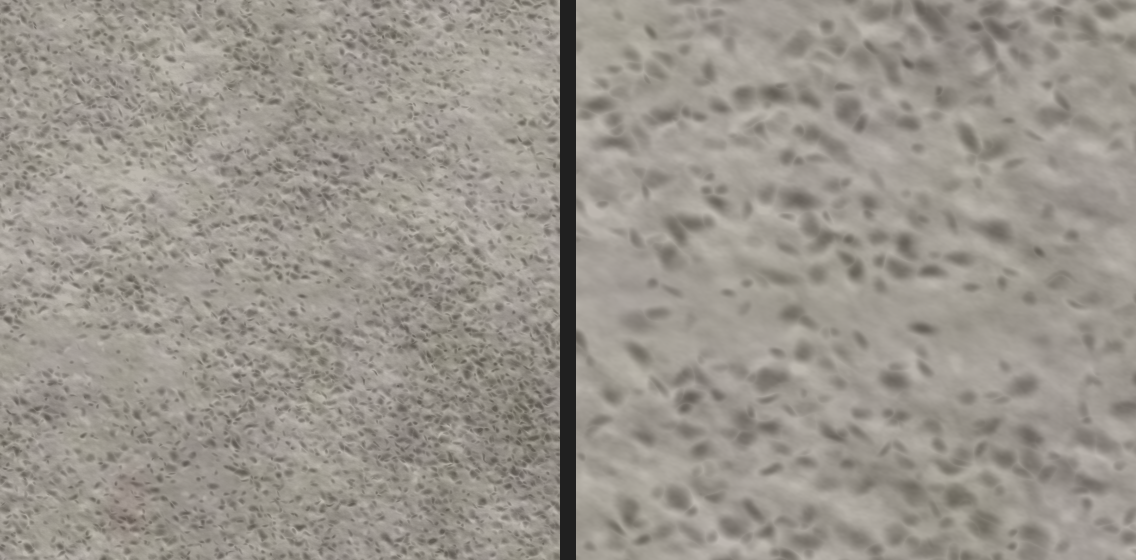
Left: the whole. Right: its middle third, enlarged.
A Shadertoy shader for this texture:

```glsl
const vec3 DARK_PIT = vec3(0.380, 0.360, 0.330);
const vec3 PALE_CEMENT = vec3(0.740, 0.720, 0.688);
const vec3 OLIVE_TINT = vec3(-0.002, 0.004, -0.014);
const vec3 ROSE_TINT = vec3(0.010, -0.008, -0.008);

vec3 hash3(vec2 cell, float seed) {
    vec3 h = fract(vec3(cell.xyx + seed * 17.3) * vec3(0.1031, 0.1030, 0.0973));
    h += dot(h, h.yxz + 33.33);
    return fract((h.xxy + h.yzz) * h.zyx);
}

vec2 rotate(vec2 p, float angle) {
    float c = cos(angle), s = sin(angle);
    return vec2(c * p.x + s * p.y, c * p.y - s * p.x);
}

// Smooth value noise, range 0 to 1
float noise(vec2 p, float seed) {
    vec2 i = floor(p), f = fract(p);
    f = f * f * (3.0 - 2.0 * f);
    float low = mix(hash3(i, seed).x, hash3(i + vec2(1, 0), seed).x, f.x);
    float high = mix(hash3(i + vec2(0, 1), seed).x, hash3(i + vec2(1, 1), seed).x, f.x);
    return mix(low, high, f.y);
}

float fbm(vec2 p, float seed) {
    float sum = 0.0, weight = 0.53;
    for (int i = 0; i < 4; i++) {
        sum += weight * noise(p, seed + float(i));
        p = rotate(p, 0.7) * 2.03;
        weight *= 0.5;
    }
    return sum;
}

// Cellular grains: one soft tilted ellipse per occupied cell
float grains(vec2 uv, float scale, float density, float tilt, float seed) {
    vec2 p = uv * scale;
    vec2 home = floor(p);
    float cover = 0.0;
    for (int y = -1; y <= 1; y++) {
        for (int x = -1; x <= 1; x++) {
            vec2 cell = home + vec2(x, y);
            vec3 place = hash3(cell, seed);
            vec3 shape = hash3(cell, seed + 5.0);
            vec2 d = rotate(p - cell - place.xy, tilt + (shape.x - 0.5) * 1.7);
            vec2 radii = vec2(mix(0.45, 0.90, shape.y), mix(0.32, 0.54, shape.z));
            float present = smoothstep(-0.08, 0.08, density - place.z);
            float depth = mix(0.45, 1.0, fract(shape.x * 7.0 + shape.z));
            cover = max(cover, present * depth * smoothstep(1.0, 0.1, length(d / radii)));
        }
    }
    return cover;
}

// Soft tilted ellipse for trowelled patches and stains
float patchMask(vec2 uv, vec2 center, vec2 radii, float tilt) {
    return smoothstep(1.2, 0.3, length(rotate(uv - center, tilt) / radii));
}

// Trowelled areas with few pits
float smoothedArea(vec2 p) {
    float area = patchMask(p, vec2(0.32, 0.16), vec2(0.24, 0.15), -0.3);
    area = max(area, patchMask(p, vec2(0.20, 0.34), vec2(0.34, 0.06), -0.28));
    area = max(area, 0.8 * patchMask(p, vec2(0.42, 0.49), vec2(0.30, 0.035), -0.04));
    return max(area, 0.6 * patchMask(p, vec2(0.92, 0.76), vec2(0.12, 0.20), 0.2));
}

// Fine bumps, stretched along the tilt
float bumps(vec2 uv, float tilt) {
    return fbm(rotate(uv, tilt) * vec2(52.0, 88.0), 81.0) - 0.5;
}

void mainImage(out vec4 fragColor, in vec2 fragCoord) {
    vec2 uv = fragCoord / iResolution.y;
    vec2 drift = 0.08 * (vec2(fbm(uv * 5.0, 31.0), fbm(uv * 5.0, 41.0)) - 0.5);
    vec2 ragged = uv + 0.006 * (vec2(noise(uv * 90.0, 51.0), noise(uv * 90.0, 52.0)) - 0.5);
    float tilt = -0.35;

    // Share of cells that hold a pit
    float smoothed = smoothedArea(uv + drift);
    float clusters = fbm(uv * 9.0, 21.0) - 0.5;
    float rough = patchMask(uv + drift, vec2(0.82, 0.22), vec2(0.38, 0.38), 0.0);
    float density = clamp(0.58 + 0.14 * rough + 1.3 * clusters - 0.42 * smoothed, 0.06, 0.95);

    // Pits at two sizes, and the lit rims below them
    vec2 rimShift = vec2(0.002, 0.008);
    float coarse = grains(ragged, 50.0, density * 0.85, tilt, 1.0);
    float fine = grains(ragged, 84.0, density * 0.8, tilt, 2.0);
    float pits = max(coarse, 0.8 * fine);
    float rims = grains(ragged + rimShift, 50.0, density * 0.85, tilt, 1.0) * (1.0 - pits);
    float paleGrains = grains(ragged, 62.0, 0.12 + 0.3 * density, tilt, 3.0) * (1.0 - pits);

    // Cement tone: broad clouds, brushed streaks and bumps lit from above
    float clouds = fbm(uv * 3.5, 61.0) - 0.5;
    float streaks = noise(rotate(uv, tilt) * vec2(20.0, 48.0), 71.0) - 0.5;
    float bump = bumps(uv, tilt);
    float relief = bump - bumps(uv + vec2(0.002, 0.006), tilt);
    float bumpiness = mix(1.0, 0.55, smoothed);
    float tone = 0.675 + 0.42 * clouds + 0.22 * clusters * -1.0 + 0.16 * streaks;
    tone += bumpiness * (0.42 * bump + 0.22 * relief) - 0.06 * rough;
    tone += 0.18 * rims + 0.20 * paleGrains - 0.58 * pits;

    // Isolated stains
    float roseStain = patchMask(uv + 0.3 * drift, vec2(0.23, 0.09), vec2(0.05, 0.09), 0.0);
    float darkStain = patchMask(ragged, vec2(0.50, 0.765), vec2(0.026, 0.014), -0.1);
    tone -= 0.10 * roseStain + 0.25 * darkStain;

    vec3 color = mix(DARK_PIT, PALE_CEMENT, clamp(tone, 0.0, 1.0));
    color += OLIVE_TINT * 2.0 * (fbm(uv * 14.0, 91.0) - 0.5) + ROSE_TINT * roseStain;
    fragColor = vec4(color, 1.0);
}
```
